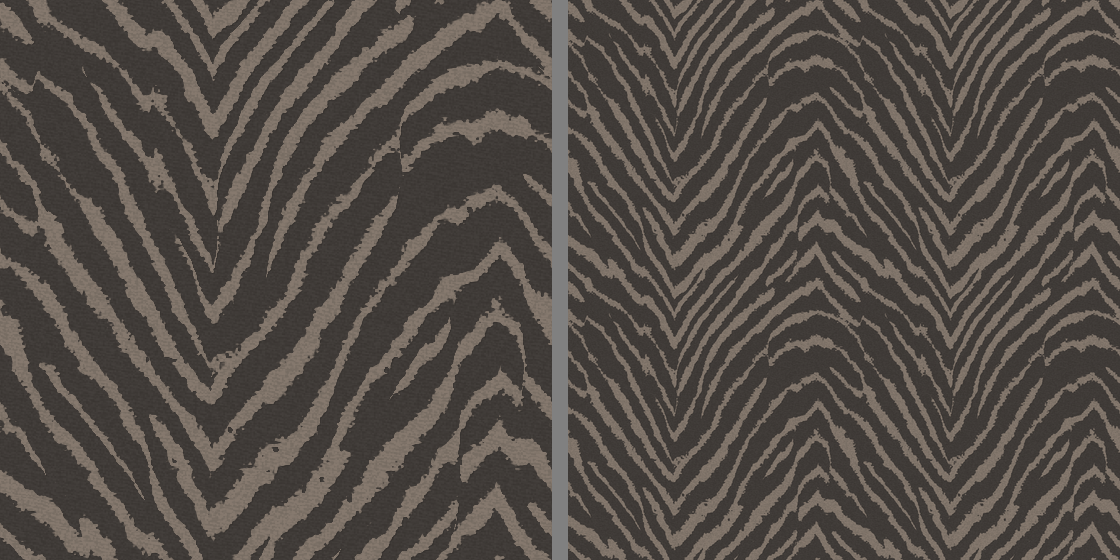
Left, the tile; right, the same tile 2 across and 2 down.
Reproduce this pattern procedurally as a WebGL 1 fragment shader.

```glsl
precision highp float;
// Woven zebra stripes folded into chevrons, tiling in both directions.
// A periodic phase field bends the stripes; the angle of a two-channel noise
// adds forks and loose ends, and finer noise frays the edges like cloth.

uniform vec2 u_resolution;

const float TAU = 6.2831853;
const float STRIPES = 9.0;        // stripes per canvas height
const float VALLEY_X = 0.383;     // column where the V tips lie
const float RIGHT_ARM = 0.52;     // width of the arm from valley to peak
const float RISE = 0.64;          // height of a chevron
const float PHASE_SLOPE = 14.5;   // typical phase change per canvas unit

const vec3 DARK = vec3(0.248, 0.230, 0.217);
const vec3 RIM = vec3(0.195, 0.180, 0.168);
const vec3 LIGHT_LOW = vec3(0.468, 0.427, 0.388);
const vec3 LIGHT_HIGH = vec3(0.525, 0.475, 0.433);

float hash(vec2 cell) {
  vec3 v = fract(cell.xyx * vec3(0.1031, 0.1030, 0.0973));
  v += dot(v, v.yzx + 33.33);
  return fract((v.x + v.y) * v.z);
}

// Corner value on a lattice that repeats after a whole number of cells.
float corner(vec2 i, vec2 cells, float seed) {
  return hash(i - cells * floor((i + 0.5) / cells) + seed * 37.0);
}

// Smooth value noise from 0 to 1 with period 1.
float noise(vec2 p, vec2 cells, float seed) {
  vec2 g = p * cells;
  vec2 i = floor(g);
  vec2 f = g - i;
  f = f * f * f * (f * (f * 6.0 - 15.0) + 10.0);
  float a = corner(i, cells, seed);
  float b = corner(i + vec2(1.0, 0.0), cells, seed);
  float c = corner(i + vec2(0.0, 1.0), cells, seed);
  float d = corner(i + vec2(1.0, 1.0), cells, seed);
  return mix(mix(a, b, f.x), mix(c, d, f.x), f.y);
}

float signedNoise(vec2 p, vec2 cells, float seed) {
  return 2.0 * noise(p, cells, seed) - 1.0;
}

// Height of a stripe above its valley: steep at first, flatter at the peak.
float chevron(vec2 p) {
  float t = fract(p.x - VALLEY_X + 0.006 * signedNoise(p, vec2(9.0), 1.0));
  float u = min(t / RIGHT_ARM, (1.0 - t) / (1.0 - RIGHT_ARM));
  float side = t < RIGHT_ARM ? 1.0 : 0.3;
  float bulge = 0.2 * side * u * (1.0 - u) * cos(TAU * (p.y - 0.7));
  return RISE * u * (1.35 - 0.35 * u) + bulge;
}

// Positive inside a light stripe, in units of the stripe phase.
float stripeField(vec2 p) {
  vec2 q = vec2(p.x, p.y - chevron(p));   // runs along the stripes
  float drift = 0.025 * signedNoise(p, vec2(4.0), 2.0);

  // Zeros of this field are the places where stripes fork or end.
  vec2 fork = vec2(signedNoise(q, vec2(9.0, 5.0), 3.0),
                   signedNoise(q, vec2(9.0, 5.0), 4.0)) + vec2(0.08, 0.0001);
  float phase = STRIPES * (q.y + drift) + atan(fork.y, fork.x) / TAU;
  phase += 0.07 * signedNoise(p, vec2(30.0), 5.0);

  // Half width: slow swelling, lumps, frayed threads, tapered ends, holes.
  float width = 0.158 + 0.18 * (noise(q, vec2(9.0, 8.0), 6.0) - 0.5);
  width = max(width, 0.07) * mix(0.35, 1.0, smoothstep(0.0, 0.22, length(fork)));
  width += 0.05 * signedNoise(p, vec2(40.0, 36.0), 7.0);
  width += 0.065 * signedNoise(p, vec2(170.0, 210.0), 8.0);
  float holes = smoothstep(0.84, 0.96, noise(p, vec2(60.0, 56.0), 9.0));
  width -= 0.25 * holes * smoothstep(0.65, 0.8, noise(p, vec2(8.0), 10.0));
  return width - abs(fract(phase) - 0.5);
}

float stripeMask(vec2 p, float pixel) {
  float soft = 0.85 * pixel * PHASE_SLOPE;
  return smoothstep(-soft, soft, stripeField(p));
}

// Fine diagonal threads with irregular grain, around zero.
float weave(vec2 p) {
  float ripple = signedNoise(p, vec2(70.0, 110.0), 11.0);
  float thread = sin(TAU * (24.0 * p.x + 150.0 * p.y) + 2.5 * ripple);
  float grain = signedNoise(p, vec2(330.0, 350.0), 12.0);
  return 0.3 * thread + 0.8 * grain;
}

void main() {
  vec2 p = gl_FragCoord.xy / u_resolution;
  float pixel = 1.0 / u_resolution.y;
  float light = stripeMask(p, pixel);
  float above = stripeMask(p + vec2(-0.0018, 0.0018), pixel);
  float cloth = weave(p);

  // Dark ground with a thin shadow below and to the right of the stripes.
  vec3 ground = mix(DARK, RIM, 0.5 * above * (1.0 - light)) + 0.021 * cloth;
  vec3 stripe = mix(LIGHT_LOW, LIGHT_HIGH, smoothstep(-0.75, 0.6, cloth));
  gl_FragColor = vec4(mix(ground, stripe, light), 1.0);
}
```
